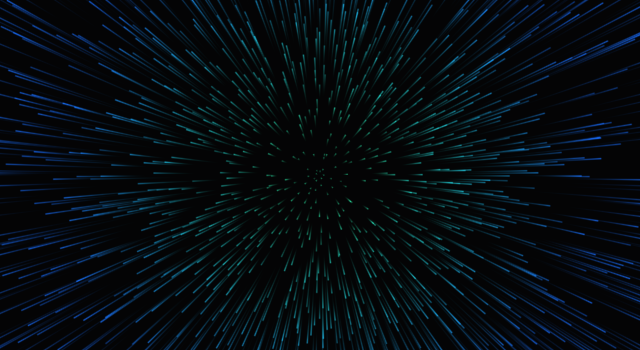
This background is drawn by a WebGL 2 fragment shader. Its source:

```glsl
#version 300 es
precision highp float;

uniform vec2 u_resolution;
out vec4 outColor;

const float TAU = 6.2831853;
const int RINGS = 44;
const float RING_STEP = 0.03;
const float HALF_WIDTH = 0.0018;

const vec3 BACKDROP = vec3(0.014, 0.015, 0.018);
const vec3 GREEN = vec3(0.13, 0.72, 0.50);
const vec3 TEAL = vec3(0.08, 0.56, 0.56);
const vec3 AZURE = vec3(0.06, 0.43, 0.64);
const vec3 BLUE = vec3(0.06, 0.31, 0.74);

vec3 hash32(vec2 p) {
  vec3 q = fract(p.xyx * vec3(0.1031, 0.1030, 0.0973));
  q += dot(q, q.yxz + 33.33);
  return fract((q.xxy + q.yzz) * q.zyx);
}

// Hue shifts from green at the core to blue at the rim
vec3 radialColor(float radius) {
  vec3 color = mix(GREEN, TEAL, smoothstep(0.08, 0.34, radius));
  color = mix(color, AZURE, smoothstep(0.32, 0.58, radius));
  return mix(color, BLUE, smoothstep(0.52, 0.80, radius));
}

// Bright outer head with a tail fading toward the center
float streak(float radius, float across, float head, float size, float pixel) {
  float along = clamp((radius - head + size) / size, 0.0, 1.0);
  float cap = 1.0 - smoothstep(head - pixel, head + pixel, radius);
  float width = HALF_WIDTH * mix(0.5, 1.0, along);
  float body = 1.0 - smoothstep(width - pixel, width + pixel, abs(across));
  return body * cap * along * along;
}

// Chance of a streak: thinner toward the rim, in loose clusters
float presence(float turn, float head) {
  float cluster = hash32(vec2(floor(turn * 22.0), floor(head * 9.0) + 53.0)).x;
  float density = mix(0.84, 0.50, smoothstep(0.42, 0.72, head));
  return density * mix(0.55, 1.35, cluster);
}

// One ring is split into sectors, each holding at most one streak
float streakRing(float radius, float turn, float ring, float pixel) {
  float ringRadius = (ring + 0.5) * RING_STEP;
  float count = floor(min(7.0 + 160.0 * ringRadius, 76.0));
  float rotation = hash32(vec2(ring, 91.0)).x;
  float position = fract(turn + rotation) * count;
  vec2 cell = vec2(floor(position), ring + 7.0);
  vec3 shape = hash32(cell);
  vec3 look = hash32(cell + 137.0);

  float head = max((ring + shape.x) * RING_STEP, 0.012);
  float offset = fract(position) - mix(0.12, 0.88, shape.y);
  float across = offset / count * TAU * radius;
  float size = head * min(0.14 + 0.26 * head, 0.31) * mix(0.6, 1.5, shape.z);
  float sectorTurn = fract((cell.x + 0.5) / count - rotation + 1.0);
  float light = mix(0.60, 1.15, look.x) * step(look.y, presence(sectorTurn, head));
  return light * streak(radius, across, head, max(size, 0.008), pixel);
}

void main() {
  float pixel = 1.0 / u_resolution.y;
  vec2 p = (gl_FragCoord.xy - 0.5 * u_resolution) * pixel;
  float radius = length(p);
  float turn = atan(p.y, p.x + 1e-6) / TAU + 0.5;

  float light = 0.0;
  for (int i = 0; i < RINGS; i++) {
    light += streakRing(radius, turn, float(i), pixel);
  }

  vec3 color = BACKDROP + radialColor(radius) * min(light, 1.15);
  outColor = vec4(color, 1.0);
}
```
